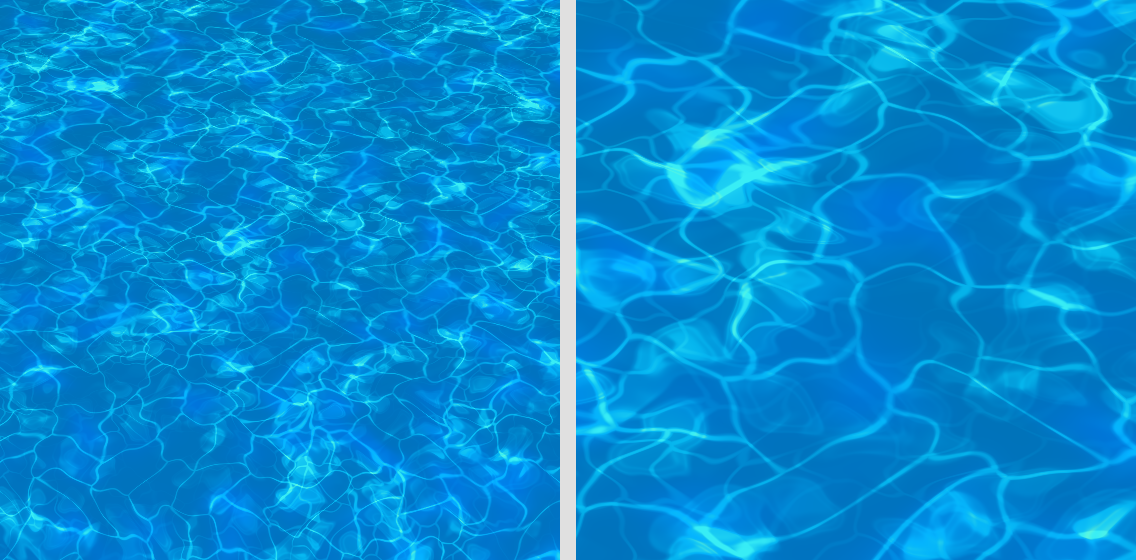
Left, the full canvas; right, a detail of the centre.
A three.js fragment shader for this texture:

```glsl
// Sunlit pool water: a thin net of caustic light over deep blue, seen at a slant.
// Cellular noise, bent by layered sines, gives the net, the rimmed patches of
// light and the soft tone; their summed light picks a colour from a blue ramp.

#define CELLS 11.5
#define SLANT 0.8
#define BEND 0.22
#define LINE_WIDTH 0.085
#define NET_LIGHT 0.62
#define PATCH_LIGHT 0.34
#define DEEP vec3(0.0, 0.45, 0.757)
#define WATER vec3(0.0, 0.535, 0.825)
#define LIT vec3(0.02, 0.71, 0.945)
#define GLINT vec3(0.22, 0.93, 0.96)

varying vec2 vUv;

vec2 hash2(vec2 c) {
  vec2 q = vec2(dot(c, vec2(127.1, 311.7)), dot(c, vec2(269.5, 183.3)));
  return fract(sin(q) * 43758.55);
}

// x: gap between the two nearest points (0 on cell borders), y: soft lumps
vec2 cellular(vec2 p) {
  vec2 cell = floor(p);
  vec2 local = p - cell;
  float nearest = 9.0;
  float second = 9.0;
  float lumps = 0.0;
  for (int j = -1; j <= 1; j++) {
    for (int i = -1; i <= 1; i++) {
      vec2 neighbour = vec2(float(i), float(j));
      vec2 rnd = hash2(cell + neighbour);
      vec2 toPoint = neighbour + 0.05 + 0.9 * rnd - local;
      float d = length(toPoint);
      second = min(second, max(nearest, d));
      nearest = min(nearest, d);
      float weight = fract(rnd.x * 17.3 + rnd.y * 9.7);
      lumps += weight * exp(-5.0 * d * d);
    }
  }
  return vec2(second - nearest, lumps);
}

// Layered sines that bend straight borders into wavy ones
vec2 ripple(vec2 p) {
  float amount = BEND;
  float freq = 1.7;
  for (int i = 0; i < 4; i++) {
    vec2 phase = vec2(1.7, 2.9) * float(i);
    p += amount * sin(freq * p.yx + 0.5 * p + phase);
    amount *= 0.55;
    freq *= 1.83;
  }
  return p;
}

// Thin bright line where the gap closes
float lineAt(float gap, float width) {
  return 1.0 - smoothstep(0.15 * width, width, gap);
}

// x: filled patch, y: its bright rim and a fainter inner ring
vec2 patchOf(float lumps, float level, float rimWidth) {
  float rim = (lumps - level) / rimWidth;
  float ring = (lumps - level - 0.17) / rimWidth;
  float fill = smoothstep(level - 0.02, level + 0.05, lumps);
  return vec2(fill, exp(-rim * rim) + 0.6 * exp(-ring * ring));
}

void main() {
  // Slanted surface: features shrink and flatten towards the top
  float away = vUv.y;
  vec2 surface = vec2((vUv.x - 0.5) * (1.0 + 0.3 * away), away * (1.0 + SLANT * away));
  vec2 flow = surface * CELLS;
  vec2 p = ripple(flow + 20.0);
  vec2 q = ripple(flow * vec2(1.0, mix(0.8, 1.2, away)) * 1.55 + 83.1);

  // Cellular layers from broad to fine
  float tone = cellular(p * 0.55 + 7.3).y;
  float tint = cellular(p * 0.9 + 51.7).y;
  vec2 mesh = cellular(p);
  vec2 broad = cellular(ripple(flow * 1.1 + 47.4));
  vec2 small = cellular(q);
  float fleck = cellular(q * vec2(1.3, 1.8) + 11.9).y;

  // Light: soft tone and glow, then patches, then the net
  float sunlit = smoothstep(0.1, 0.5, tone);
  float spark = smoothstep(0.15, 0.6, fleck);
  float width = LINE_WIDTH * (0.85 + 0.6 * away) * (0.6 + 1.1 * tint);
  float netLine = lineAt(mesh.x, width);
  float smallLine = lineAt(small.x, width * 1.35) * (0.2 + 0.8 * sunlit);
  vec2 broadPatch = patchOf(broad.y, 0.46, 0.032);
  vec2 smallPatch = patchOf(small.y, 0.49, 0.045);

  float light = 0.08 * sunlit + 0.08 * smoothstep(0.15, 0.7, tint) + 0.06 * spark;
  light += 0.12 * exp(-7.0 * mesh.x);
  light += PATCH_LIGHT * broadPatch.x * (0.35 + 0.35 * sunlit + 0.8 * spark);
  light += PATCH_LIGHT * smallPatch.x * (0.25 + 0.5 * sunlit + 0.3 * spark);
  light += 0.22 * broadPatch.y * (0.6 + 0.6 * spark);
  light += 0.2 * smallPatch.y * (0.3 + 0.7 * sunlit);
  light += NET_LIGHT * netLine * (0.6 + 0.3 * sunlit + 0.3 * spark);
  light += 0.36 * smallLine;
  light += 0.4 * smoothstep(0.62, 0.8, broad.y) * smoothstep(0.4, 0.55, fleck);

  // Blue ramp, bluer near the viewer and in random drifts
  vec3 color = mix(DEEP, WATER, smoothstep(0.0, 0.38, light));
  color = mix(color, LIT, smoothstep(0.3, 0.85, light));
  color = mix(color, GLINT, smoothstep(0.8, 1.6, light));
  float drift = 0.13 * (tint - 0.28) + 0.05 * (0.5 - away);
  color.b += drift * (1.0 - smoothstep(0.7, 1.2, light));

  // Faint warm fringe on the brightest rims
  float fringe = smallPatch.y * smoothstep(0.9, 1.3, light);
  color += fringe * vec3(0.12, 0.03, -0.08);

  gl_FragColor = vec4(clamp(color, 0.0, 1.0), 1.0);
}
```
